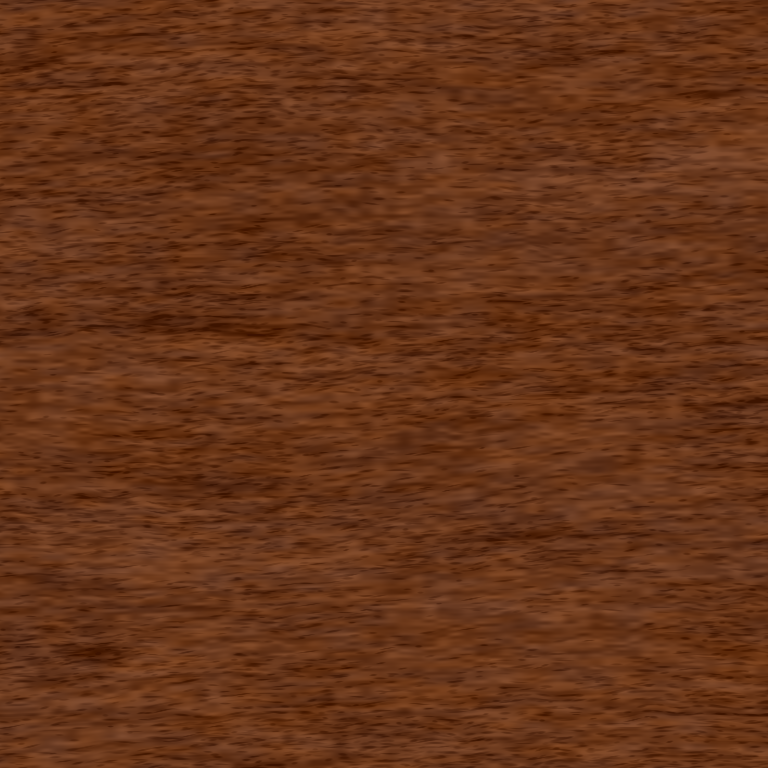
Reproduce this texture procedurally as a three.js fragment shader.

```glsl
// Reddish brown hardwood with nearly horizontal grain.
// Stretched noise gives bands, streaks and fibres; jittered grids of tapered
// dashes give the short dark pores, which gather in patches along the grain.

varying vec2 vUv;

const vec3 DARK_WOOD = vec3(0.280, 0.112, 0.024);
const vec3 LIGHT_WOOD = vec3(0.490, 0.277, 0.152);
const vec3 HUE_DRIFT = vec3(-0.006, 0.020, 0.052);

const float BASE_TONE = 0.64;
const float GRAIN_SLOPE = 0.025;
const float GRAIN_WAVE = 0.028;
const float FIBRE_WOBBLE = 0.004;

const float BAND_AMOUNT = 0.20;
const float STREAK_AMOUNT = 0.26;
const float FIBRE_AMOUNT = 0.48;
const float SPECK_AMOUNT = 0.58;
const float LINE_DEPTH = 0.46;
const float PORE_DEPTH = 0.58;

const int PORE_LAYERS = 5;
const vec2 PORE_CELL = vec2(0.029, 0.0078);
const vec2 PORE_THICKNESS = vec2(0.0012, 0.0023);

float hash(vec2 p) {
  vec3 q = fract(vec3(p.xyx) * 0.1031);
  q += dot(q, q.yzx + 33.33);
  return fract((q.x + q.y) * q.z);
}

float noise(vec2 p) {
  vec2 cell = floor(p);
  vec2 f = fract(p);
  f = f * f * (3.0 - 2.0 * f);
  float low = mix(hash(cell), hash(cell + vec2(1.0, 0.0)), f.x);
  float high = mix(hash(cell + vec2(0.0, 1.0)), hash(cell + 1.0), f.x);
  return mix(low, high, f.y);
}

// Noise around zero, with cells of the given counts across and up
float grain(vec2 p, vec2 counts, float seed) {
  return noise(p * counts + seed * vec2(17.3, 31.7)) - 0.5;
}

// Bend the plane so that the grain rises slightly and wavers
vec2 bendGrain(vec2 uv) {
  float wave = grain(uv, vec2(2.2, 3.5), 1.0);
  float wobble = grain(uv, vec2(24.0, 38.0), 2.0);
  return uv - vec2(0.0, GRAIN_SLOPE * uv.x + GRAIN_WAVE * wave + FIBRE_WOBBLE * wobble);
}

// How likely pores are, from 0 to 1
float poreDensity(vec2 p) {
  float patches = 0.7 * grain(p, vec2(3.0, 15.0), 3.0) + 0.6 * grain(p, vec2(7.0, 36.0), 4.0);
  return clamp(0.42 + patches, 0.06, 0.85);
}

// One layer of tapered dashes, each kept inside its own cell
float poreLayer(vec2 p, vec2 size, float seed) {
  vec2 grid = p / size + seed * vec2(3.71, 0.37) + 50.0;
  float row = floor(grid.y);
  grid.x += hash(vec2(row, seed + 9.0));
  vec2 id = vec2(floor(grid.x), row) + seed * 61.0;

  vec2 jitter = vec2(hash(id + 5.3), hash(id + 11.9)) - 0.5;
  vec2 q = (fract(grid) - 0.5 - jitter * vec2(0.15, 0.4)) * size;

  float slope = mix(-0.09, 0.14, hash(id + 23.1));
  float halfLength = size.x * mix(0.20, 0.42, hash(id + 37.7));
  float halfThick = mix(PORE_THICKNESS.x, PORE_THICKNESS.y, hash(id + 41.3));
  float d = length(vec2(q.x / halfLength, (q.y - slope * q.x) / halfThick));
  float present = step(hash(id + 53.9), poreDensity(p - q));
  return present * mix(0.4, 1.0, hash(id + 67.1)) * (1.0 - smoothstep(0.3, 1.1, d));
}

float pores(vec2 p) {
  float clear = 1.0;
  for (int i = 0; i < PORE_LAYERS; i++) {
    float layer = float(i);
    vec2 size = PORE_CELL * vec2(0.8 + 0.30 * layer, 1.0 + 0.06 * layer);
    clear *= 1.0 - 0.8 * poreLayer(p, size, layer + 1.0);
  }
  return 1.0 - clear;
}

void main() {
  vec2 p = bendGrain(vUv);

  // Ground tone from broad bands down to fine specks
  float tone = BASE_TONE;
  tone += BAND_AMOUNT * grain(p, vec2(1.8, 13.0), 5.0);
  tone += STREAK_AMOUNT * grain(p, vec2(4.5, 44.0), 6.0);
  tone += FIBRE_AMOUNT * grain(p, vec2(15.0, 135.0), 7.0);
  tone += SPECK_AMOUNT * grain(p, vec2(60.0, 250.0), 8.0);

  // Long thin lines and short pores darken the ground
  float lines = smoothstep(0.16, 0.42, grain(p, vec2(10.0, 165.0), 9.0));
  tone -= LINE_DEPTH * lines * poreDensity(p);
  tone -= PORE_DEPTH * pores(p);

  // Drift between redder and duller wood
  float drift = 0.5 * grain(p, vec2(3.0, 16.0), 10.0) + grain(p, vec2(24.0, 100.0), 11.0);
  vec3 wood = mix(DARK_WOOD, LIGHT_WOOD, clamp(tone, -0.2, 1.1));
  gl_FragColor = vec4(wood + HUE_DRIFT * drift, 1.0);
}
```
